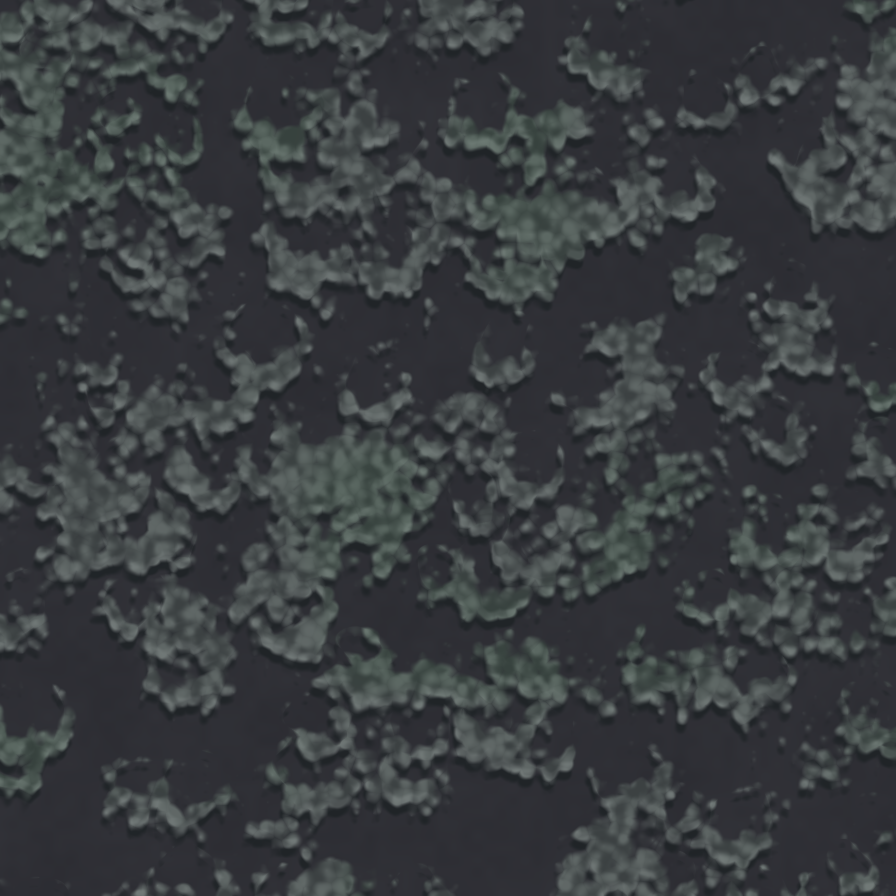
Reproduce this texture procedurally as a WebGL 2 fragment shader.

```glsl
#version 300 es
precision highp float;
// Dark slate crusted with grey-green lichen: cup-shaped crescents and loose
// patches form a height field, crumbled by cellular grains. Offsets of the
// cover up and down give lit lower rims and the soft shadows beneath them.
uniform vec2 u_resolution;
out vec4 fragColor;

const vec3 SLATE = vec3(0.182, 0.184, 0.207);
const vec3 SHADOW = vec3(0.115, 0.135, 0.145);
const vec3 LICHEN_DARK = vec3(0.235, 0.256, 0.260);
const vec3 LICHEN_PALE = vec3(0.375, 0.405, 0.400);

float hash(vec2 p) {
  vec3 q = fract(p.xyx * vec3(0.1031, 0.1030, 0.0973));
  q += dot(q, q.yzx + 33.33);
  return fract((q.x + q.y) * q.z);
}

vec2 hash2(vec2 p) {
  return vec2(hash(p), hash(p + 71.7));
}

float valueNoise(vec2 p) {
  vec2 i = floor(p), f = fract(p);
  f = f * f * (3.0 - 2.0 * f);
  float low = mix(hash(i), hash(i + vec2(1, 0)), f.x);
  float high = mix(hash(i + vec2(0, 1)), hash(i + vec2(1, 1)), f.x);
  return mix(low, high, f.y);
}

// Distance to the nearest scattered point, in cells
float cellular(vec2 p) {
  vec2 cell = floor(p);
  float nearest = 2.0;
  for (int y = -1; y <= 1; y++)
    for (int x = -1; x <= 1; x++) {
      vec2 id = cell + vec2(x, y);
      nearest = min(nearest, length(id + hash2(id) - p));
    }
  return nearest;
}

// Positive inside a disc whose upper part is bitten away
float crescent(vec2 d, float radius, float lean) {
  vec2 bite = radius * vec2(lean, 0.52);
  return min(radius - length(d), length(d - bite) - 0.78 * radius);
}

// One crescent in most cells, with random place, size and lean
float crescentField(vec2 p, float presence) {
  vec2 cell = floor(p);
  float field = -0.3;
  for (int y = -1; y <= 1; y++)
    for (int x = -1; x <= 1; x++) {
      vec2 id = cell + vec2(x, y);
      if (hash(id + 19.3) > presence) continue;
      vec2 centre = id + hash2(id + 5.1);
      float radius = mix(0.26, 0.56, hash(id + 43.9));
      float lean = 0.7 * (hash(id + 88.2) - 0.5);
      field = max(field, crescent(p - centre, radius, lean));
    }
  return field;
}

float patchField(vec2 p) {
  float n = 0.62 * valueNoise(p * vec2(10.0, 13.0) + 7.0);
  n += 0.38 * valueNoise(p * vec2(25.0, 29.0) + 3.0);
  return 0.9 * (n - 0.635);
}

// Share of lichen at a point, 0 to 1
float lichenCover(vec2 p, float cells) {
  vec2 warp = vec2(valueNoise(p * 34.0), valueNoise(p * 34.0 + 50.0)) - 0.5;
  vec2 q = p + 0.018 * warp;
  float field = max(crescentField(q * cells, 0.68), patchField(q));
  field += 0.20 * (0.46 - cellular(p * 52.0));
  field += 0.15 * (valueNoise(p * 88.0) - 0.5);
  return smoothstep(-0.05, 0.09, field);
}

void main() {
  vec2 p = gl_FragCoord.xy / min(u_resolution.x, u_resolution.y);
  const float cells = 11.0;
  const vec2 drop = vec2(0.002, 0.010);

  // Cover here and its change along the light
  float cover = lichenCover(p, cells);
  float rim = max(cover - lichenCover(p - drop, cells), 0.0);
  float shade = max(lichenCover(p + drop, cells) - cover, 0.0);

  // Faintly mottled slate
  float mottle = 0.6 * valueNoise(p * 16.0 + 11.0) + 0.4 * valueNoise(p * 75.0 + 31.0);
  vec3 ground = SLATE + 0.024 * (mottle - 0.5);
  ground = mix(ground, SHADOW, 0.85 * shade);

  // Grainy lichen with greener areas
  float grain = 0.55 * valueNoise(p * 95.0 + 17.0) + 0.45 * (1.0 - cellular(p * 60.0 + 9.0));
  vec3 lichen = mix(LICHEN_DARK, LICHEN_PALE, smoothstep(0.25, 0.85, grain));
  float green = smoothstep(0.45, 0.8, valueNoise(p * 7.0 + 23.0));
  lichen += green * vec3(-0.018, 0.004, -0.016) + 0.07 * rim;

  fragColor = vec4(mix(ground, lichen, cover), 1.0);
}
```
